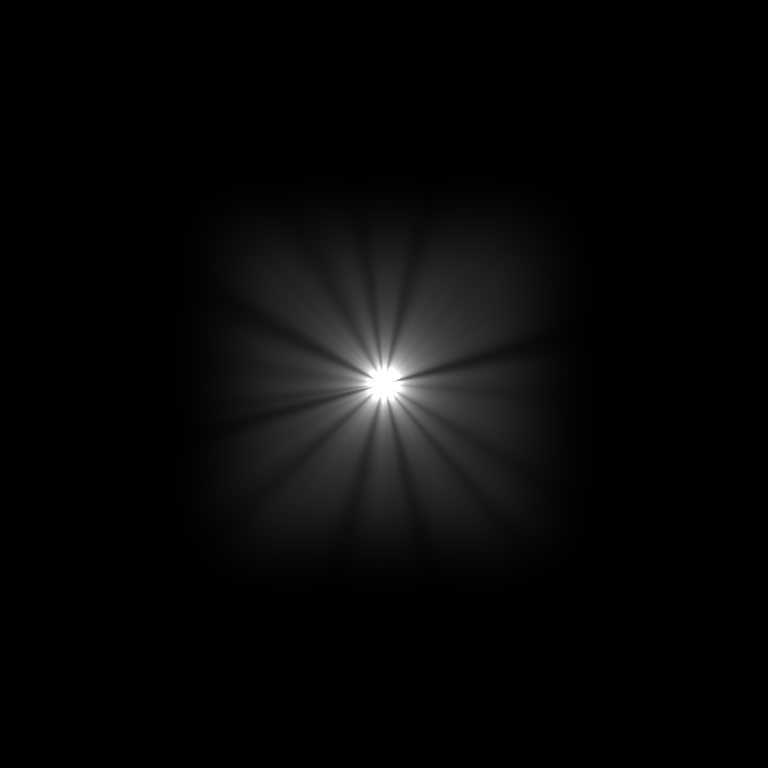
Write a Shadertoy shader that draws this background.

```glsl
const float TAU = 6.2831853;
const int SHADOW_COUNT = 14;

// Angular shadows between rays: direction and width in degrees, depth
const vec3 SHADOWS[SHADOW_COUNT] = vec3[](
    vec3(15, 5, 0.48), vec3(76, 5, 0.30), vec3(98, 4, 0.28),
    vec3(118, 6, 0.28), vec3(153, 6, 0.42), vec3(172, 5, 0.15),
    vec3(188, 3, 0.20), vec3(195, 4, 0.40), vec3(222, 5, 0.25),
    vec3(256, 6, 0.34), vec3(284, 6, 0.34), vec3(310, 4, 0.24),
    vec3(328, 6, 0.24), vec3(356, 4, 0.20)
);

float slopeHash(float cell) {
    return fract(sin(cell * 127.1 + 3.7) * 437.58) * 2.0 - 1.0;
}

// One-dimensional gradient noise that repeats after a whole period
float periodicNoise(float x, float period) {
    float cell = floor(x);
    float t = x - cell;
    float left = slopeHash(mod(cell, period)) * t;
    float right = slopeHash(mod(cell + 1.0, period)) * (t - 1.0);
    return mix(left, right, t * t * t * (t * (t * 6.0 - 15.0) + 10.0));
}

// Smooth dip around one direction, wrapped over the full turn
float angularLobe(float degreesAt, float centre, float width) {
    float offset = mod(degreesAt - centre + 180.0, 360.0) - 180.0;
    return exp(-offset * offset / (width * width));
}

float rayBrightness(float turn, float fineCount, float fineStrength) {
    float brightness = 1.0;
    for (int i = 0; i < SHADOW_COUNT; i++) {
        vec3 shadow = SHADOWS[i];
        brightness *= 1.0 - shadow.z * angularLobe(turn * 360.0, shadow.x, shadow.y);
    }
    return brightness + fineStrength * periodicNoise(turn * fineCount, fineCount);
}

// Soft square window that fades the light out along both axes
float squareFade(vec2 p, float inner, float outer) {
    vec2 fade = 1.0 - smoothstep(vec2(inner), vec2(outer), abs(p));
    return fade.x * fade.y;
}

float inverseGlow(float radius, float strength) {
    return strength / max(radius, 0.001);
}

void mainImage(out vec4 fragColor, in vec2 fragCoord) {
    vec2 p = (fragCoord - 0.5 * iResolution.xy) / min(iResolution.x, iResolution.y);
    float radius = length(p);
    float turn = radius > 0.0 ? fract(atan(p.y, p.x) / TAU) : 0.0;

    // Central light, split into rays
    float light = inverseGlow(radius, 0.0235);
    light *= rayBrightness(turn, 48.0, 0.12);
    light *= squareFade(p, 0.13, 0.29);

    fragColor = vec4(vec3(clamp(light, 0.0, 1.0)), 1.0);
}
```
